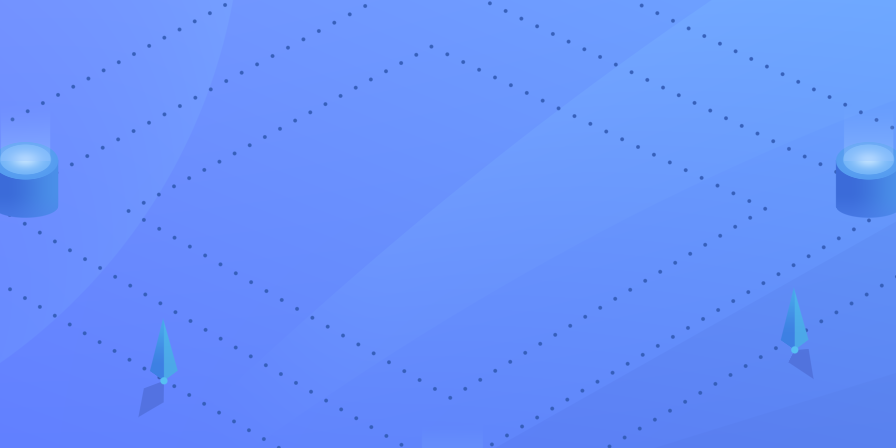
This background is drawn by a Shadertoy shader. Its source:

```glsl
// Blue isometric backdrop: soft light bands, dotted diamonds, glowing drums and small trees.

// Antialiased coverage of a signed distance, in canvas heights.
float cover(float d) {
    float w = 0.8 / iResolution.y;
    return 1.0 - smoothstep(-w, w, d);
}

// Round dots spaced evenly from a to b.
float dottedLine(vec2 p, vec2 a, vec2 b) {
    float len = length(b - a);
    vec2 dir = (b - a) / len;
    float count = floor(len / 0.0388 + 0.5);
    float spacing = len / count;
    float nearest = clamp(floor(dot(p - a, dir) / spacing + 0.5), 0.0, count);
    return cover(length(p - a - dir * nearest * spacing) - 0.0042);
}

// Kite from the origin to tip, widest at the given fraction of its length.
float kite(vec2 q, vec2 tip, float halfWidth, float shoulder) {
    float len = length(tip);
    vec2 axis = tip / len;
    float along = dot(q, axis) / len;
    float across = abs(dot(q, vec2(-axis.y, axis.x)));
    return cover(across - halfWidth * min(along / shoulder, (1.0 - along) / (1.0 - shoulder)));
}

vec3 background(vec2 p) {
    vec3 low = mix(vec3(0.38, 0.50, 1.0), vec3(0.38, 0.55, 0.97), p.x * 0.5);
    vec3 high = mix(vec3(0.45, 0.57, 1.0), vec3(0.42, 0.64, 1.0), p.x * 0.5);
    vec3 col = mix(low, high, p.y);

    // Curved diagonal bands
    vec2 d = p.x - vec2(0.52, 0.62);
    float upper = p.y - (0.14 + 0.933 * d.x - 0.12 * d.x * d.x);
    float middle = p.y - (0.04 + 0.70 * d.y - 0.12 * d.y * d.y);
    float lower = p.y - (0.023 + 0.565 * (p.x - 1.146));
    float corner = p.y - 0.31 * (p.x - 1.46);
    float fadeIn = smoothstep(0.45, 0.9, p.x);
    col += vec3(0.018, 0.032, 0.0) * cover(upper) * fadeIn * exp(2.0 * min(upper, 0.0));
    col -= vec3(0.010, 0.014, 0.0) * cover(middle) * fadeIn;
    col -= vec3(0.015, 0.022, 0.02) * cover(lower);
    col -= vec3(0.008, 0.012, 0.015) * cover(corner);

    // Large arc on the left, brightest along its rim
    float arc = length(p - vec2(-0.728, 1.229)) - 1.269;
    col += vec3(0.016, 0.034, 0.0) * cover(arc) * exp(4.0 * min(arc, 0.0));

    // Faint patch at the foot
    float patchEdge = abs(p.x - 1.01) - 0.068;
    return col + vec3(0.02, 0.03, 0.0) * cover(patchEdge) * (1.0 - smoothstep(0.0, 0.055, p.y));
}

void drawDrum(inout vec3 col, vec2 q) {
    // Side wall with a rounded foot
    float x = q.x / 0.073;
    float foot = -0.101 - 0.026 * sqrt(max(1.0 - x * x, 0.0));
    float wall = max(abs(q.x) - 0.073, max(q.y, foot - q.y));
    vec3 side = mix(vec3(0.23, 0.42, 0.85), vec3(0.29, 0.56, 0.91), smoothstep(-0.6, 1.0, x));
    side = mix(side, vec3(0.31, 0.51, 0.93), smoothstep(-0.07, -0.13, q.y) * 0.5);
    col = mix(col, side, cover(wall));

    // Lid and its glow
    float lid = length(q * vec2(1.0, 1.74)) - 0.073;
    col = mix(col, vec3(0.33, 0.61, 0.94), cover(lid));
    float r = length((q - vec2(0.0, 0.003)) * vec2(1.0, 1.7));
    col = mix(col, vec3(0.44, 0.70, 0.97), cover(r - 0.057));
    col = mix(col, vec3(0.78, 0.90, 1.0), 0.9 * exp(-r * r / 0.0011));

    // Rising beam
    float beam = cover(abs(q.x) - 0.055) * smoothstep(0.13, 0.0, q.y) * step(0.0, q.y);
    col = mix(col, vec3(0.60, 0.77, 1.0), 0.4 * beam);
}

void drawTree(inout vec3 col, vec2 q, vec2 shadowTip, float shadowShoulder) {
    col = mix(col, vec3(0.29, 0.41, 0.82), 0.65 * kite(q, shadowTip, 0.027, shadowShoulder));
    vec3 leaf = mix(vec3(0.24, 0.50, 0.89), vec3(0.30, 0.66, 0.91), cover(-q.x));
    leaf = mix(leaf, vec3(0.30, 0.72, 0.93), smoothstep(0.03, 0.14, q.y) * 0.7);
    col = mix(col, leaf, kite(q, vec2(-0.002, 0.139), 0.031, 0.16));
    col = mix(col, vec3(0.34, 0.75, 0.95), cover(length(q) - 0.008));
}

void mainImage(out vec4 fragColor, in vec2 fragCoord) {
    // The canvas spans 2 by 1.
    vec2 p = fragCoord / iResolution.xy * vec2(2.0, 1.0);
    vec3 col = background(p);

    // Nested dotted diamonds
    float dots = 0.0;
    for (int i = 0; i < 3; i++) {
        float k = float(i);
        vec2 top = vec2(0.963 - 0.010 * k, 0.896 + 0.165 * k);
        vec2 left = vec2(0.287 - 0.299 * k, 0.529 + 0.011 * k);
        vec2 bottom = vec2(1.005 - 0.008 * k, 0.112 - 0.164 * k);
        vec2 right = vec2(1.708 + 0.299 * k, 0.534 + 0.014 * k);
        dots = max(dots, max(dottedLine(p, top, left), dottedLine(p, top, right)));
        dots = max(dots, max(dottedLine(p, bottom, left), dottedLine(p, bottom, right)));
    }
    col = mix(col, vec3(0.19, 0.35, 0.70), 0.9 * dots);

    drawDrum(col, p - vec2(0.057, 0.641));
    drawDrum(col, p - vec2(1.939, 0.641));
    drawTree(col, p - vec2(0.366, 0.150), vec2(-0.057, -0.081), 0.4);
    drawTree(col, p - vec2(1.774, 0.219), vec2(0.042, -0.065), 0.2);
    fragColor = vec4(col, 1.0);
}
```
